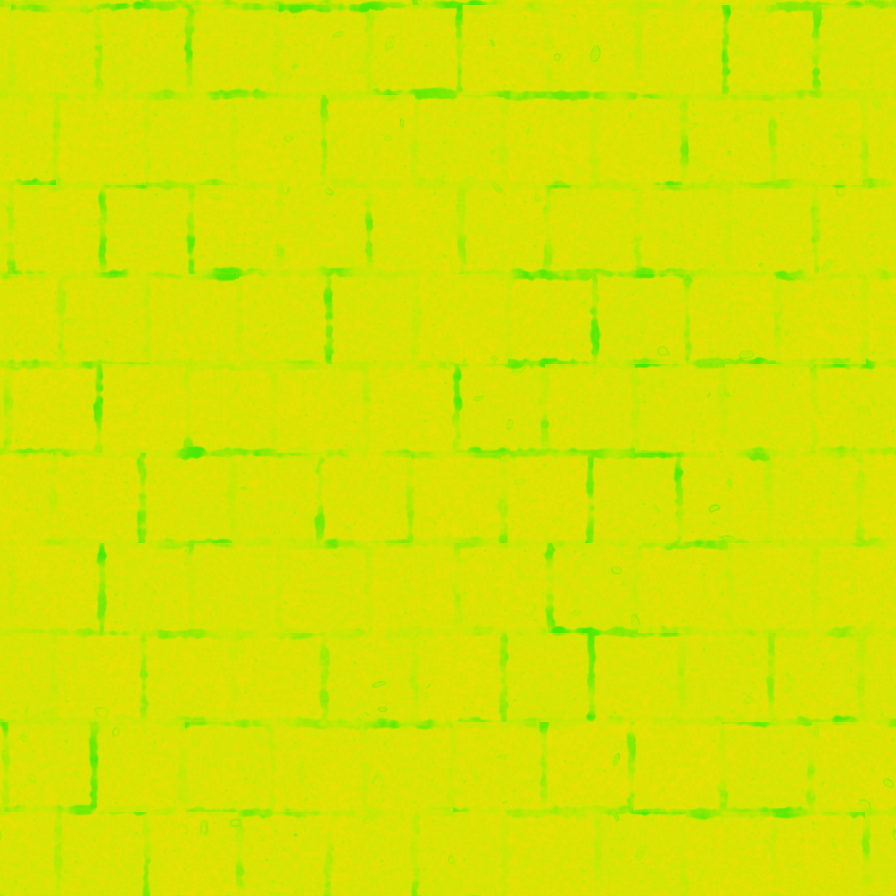
This texture is drawn by a Shadertoy shader. Its source:

```glsl
const vec2 BRICKS = vec2(10.0, 10.0);       // bricks across and down
const float ROW_LIFT = 0.06;                // vertical shift, in bricks
const vec2 ROW_SHIFT = vec2(0.63, 0.10);    // sideways shift of even and odd rows
const float SHIFT_JITTER = 0.10;
const float JOINT_JITTER = 0.04;
const vec2 JOINT_HALF = vec2(0.036, 0.043); // half widths: upright, level
const float JOINT_RAGGED = 0.07;
const float JOINT_SOFT = 0.02;
const float JOINT_FAINT = 0.09;             // wear of the cleanest joints
const float MOSS_DEPTH = 0.78;
const float FACE_WEAR = 0.045;
const float GRAIN = 0.13;
const float BRICK_TONE = 0.025;
const float PIT_GRID = 26.0;
const float PIT_CHANCE = 0.5;
const float SPECK_GRID = 90.0;
const float SPECK_CHANCE = 0.14;
const vec3 FACE_COLOR = vec3(0.885, 0.886, 0.01);
const vec3 MOSS_COLOR = vec3(0.28, 0.912, 0.01);
const float GREEN_RISE = 5.0;               // how early the green channel peaks

// Integer hash: three values from 0 to 1 per cell
vec3 hash(vec2 cell, int seed) {
    uvec3 v = uvec3(ivec3(ivec2(cell), seed));
    v = v * 1664525u + 1013904223u;
    v.x += v.y * v.z; v.y += v.z * v.x; v.z += v.x * v.y;
    v ^= v >> 16u;
    v.x += v.y * v.z; v.y += v.z * v.x; v.z += v.x * v.y;
    return vec3(v >> 8u) / 16777216.0;
}

// Value noise that wraps at the canvas edges
float noise(vec2 uv, vec2 cells, int seed) {
    vec2 p = uv * cells, i = floor(p), f = p - i;
    f = f * f * (3.0 - 2.0 * f);
    vec2 a = mod(i, cells), b = mod(i + 1.0, cells);
    return mix(mix(hash(a, seed).x, hash(vec2(b.x, a.y), seed).x, f.x),
               mix(hash(vec2(a.x, b.y), seed).x, hash(b, seed).x, f.x), f.y);
}

float jointMask(float dist, float halfWidth) {
    return 1.0 - smoothstep(halfWidth - JOINT_SOFT, halfWidth + JOINT_SOFT, dist);
}

// Scattered crooked pits: dark rims around paler middles
float pits(vec2 uv) {
    vec2 p = uv * PIT_GRID, base = floor(p);
    float bend = 0.6 * noise(uv, vec2(80.0), 21) + 0.4 * noise(uv, vec2(170.0), 25) - 0.5;
    float wear = 0.0;
    for (int y = -1; y <= 1; y++)
    for (int x = -1; x <= 1; x++) {
        vec2 cell = base + vec2(x, y), id = mod(cell, PIT_GRID);
        vec3 place = hash(id, 22), form = hash(id, 23);
        if (place.z > PIT_CHANCE) continue;
        float angle = form.x * 6.2832, c = cos(angle), s = sin(angle);
        vec2 q = mat2(c, s, -s, c) * (p - cell - place.xy);
        float size = mix(0.05, 0.2, form.y * form.y);
        float d = length(q * vec2(1.0, mix(1.1, 2.6, form.z))) - size + 0.28 * bend;
        float rim = 1.0 - smoothstep(0.01, 0.07, abs(d));
        float fill = 1.0 - smoothstep(-0.04, 0.06, d);
        float strength = mix(0.1, 0.5, hash(id, 24).x);
        wear = max(wear, strength * max(rim * (0.8 + bend), fill * form.z * 0.7));
    }
    return wear;
}

float specks(vec2 uv) {
    vec2 p = uv * SPECK_GRID, cell = floor(p);
    vec3 h = hash(mod(cell, SPECK_GRID), 31);
    float d = length(p - cell - mix(vec2(0.25), vec2(0.75), h.xy));
    return step(h.z, SPECK_CHANCE) * (1.0 - smoothstep(0.06, 0.24, d)) * mix(0.06, 0.22, h.x);
}

void mainImage(out vec4 fragColor, in vec2 fragCoord) {
    vec2 uv = fragCoord / iResolution.xy;
    float coarse = noise(uv, vec2(24.0), 2);
    float blotch = noise(uv, vec2(64.0), 1);
    float fine = noise(uv, vec2(150.0), 3);
    float ragged = 0.5 * (blotch + fine) - 0.5;

    // Running bond with a loose shift in each row
    vec2 p = uv * BRICKS + vec2(0.0, ROW_LIFT);
    float row = mod(floor(p.y), BRICKS.y);
    p.x -= mix(ROW_SHIFT.x, ROW_SHIFT.y, mod(row, 2.0));
    p.x -= (hash(vec2(0.0, row), 4).x - 0.5) * SHIFT_JITTER;
    vec2 brick = vec2(mod(floor(p.x), BRICKS.x), row);
    vec2 nearest = floor(p + 0.5);
    vec2 uprightId = vec2(mod(nearest.x, BRICKS.x), row);
    vec2 levelId = vec2(brick.x, mod(nearest.y, BRICKS.y));

    // Ragged joints
    vec3 upright = hash(uprightId, 5), level = hash(levelId, 6);
    vec2 dist = abs(p - nearest - (vec2(upright.x, level.x) - 0.5) * JOINT_JITTER);
    vec2 halfWidth = JOINT_HALF + ragged * JOINT_RAGGED;
    float uprightMask = jointMask(dist.x, halfWidth.x);
    float levelMask = jointMask(dist.y, halfWidth.y);

    // Moss gathers in broken patches along the joints
    float alongY = noise(uv, vec2(10.0, 36.0), 7);
    float alongX = noise(uv, vec2(32.0, 10.0), 8);
    float uprightMoss = smoothstep(0.62, 1.5, upright.y * 0.85 + 0.65 * alongY);
    float levelMoss = smoothstep(0.5, 1.45, level.y * 0.65 + 0.8 * alongX);
    float broken = mix(0.3, 1.15, smoothstep(0.2, 0.75, 0.3 * coarse + 0.4 * blotch + 0.3 * fine));
    float joints = max(uprightMask * (JOINT_FAINT + MOSS_DEPTH * uprightMoss),
                       levelMask * (JOINT_FAINT + MOSS_DEPTH * levelMoss)) * broken;

    // Brick faces: tone, grain and pits in some areas
    float grain = noise(uv, vec2(340.0), 9) - 0.5;
    float face = FACE_WEAR + GRAIN * grain + 0.04 * (coarse - 0.5) + 0.05 * (fine - 0.5);
    face += BRICK_TONE * (hash(brick, 10).x - 0.5);
    float pitted = smoothstep(0.25, 0.7, noise(uv, vec2(9.0), 11));
    float damage = pits(uv) * pitted + specks(uv);

    float wear = clamp(face + max(joints, damage), -0.04, 1.0);
    vec3 color = mix(FACE_COLOR, MOSS_COLOR, wear);
    color.g = mix(FACE_COLOR.g, MOSS_COLOR.g, clamp(wear * GREEN_RISE, 0.0, 1.0));
    fragColor = vec4(color, 1.0);
}
```
